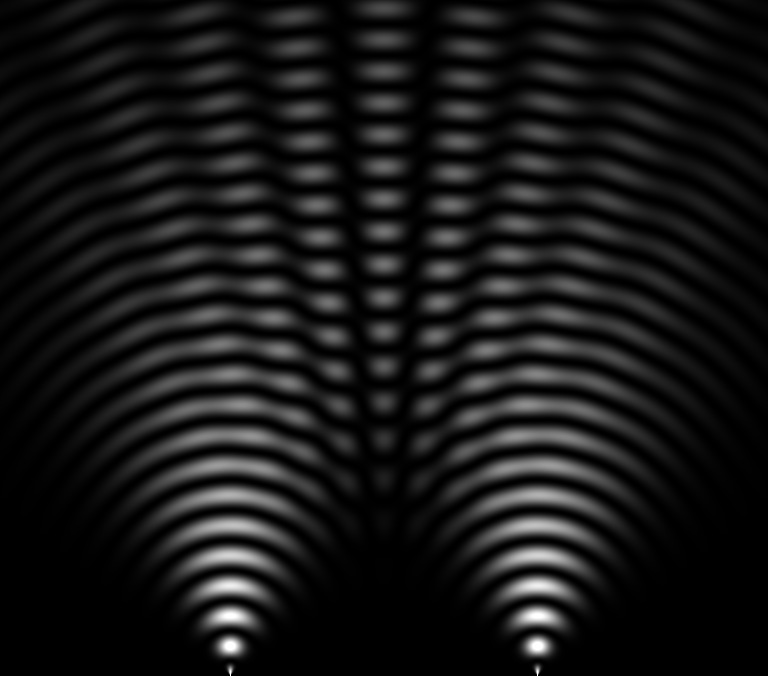
Give the GLSL for this background, as a WebGL 2 fragment shader.

```glsl
#version 300 es
precision highp float;

uniform vec2 u_resolution;
out vec4 fragColor;

// Signed amplitude of one forward-facing emitter on the bottom edge
float beamWave(vec2 p, float sourceX) {
    vec2 offset = vec2((p.x - sourceX) * 1.225, p.y);
    float range = max(length(offset), 1e-5);
    float forward = max(offset.y / range, 0.0);
    float strength = 1.14 * exp(-1.4 * range) * pow(forward, 4.25);
    return strength * cos(80.0 * range);
}

void main() {
    // Both axes are measured in canvas widths
    vec2 p = gl_FragCoord.xy / u_resolution.x;

    // Add the two waves, then square the sum for intensity
    float field = 0.0;
    for (int i = 0; i < 2; i++) {
        field += beamWave(p, 0.3 + 0.4 * float(i));
    }
    float intensity = min(field * field, 1.0);

    fragColor = vec4(vec3(intensity), 1.0);
}
```
